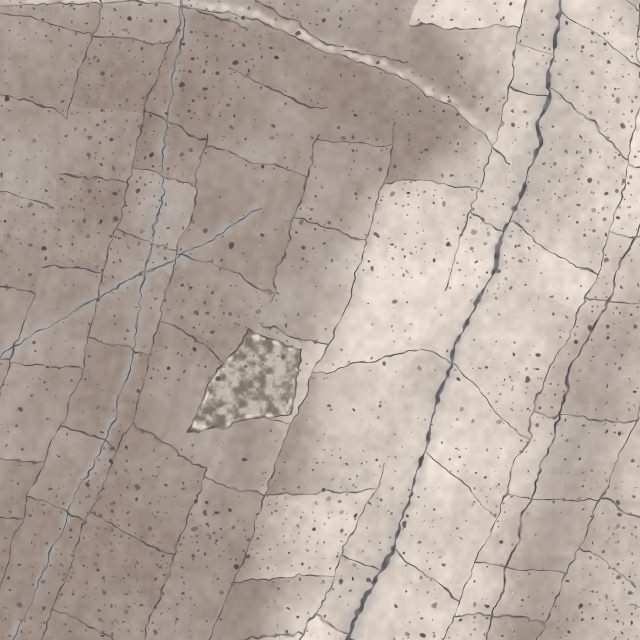
This texture is drawn by a WebGL 1 fragment shader. Its source:

```glsl
precision highp float;
uniform vec2 u_resolution;

#define FIELDS 7.5
#define WALL_WIDTH 0.0009
#define SOFT 0.0014
#define WARP 0.045
#define SHRUBS 48.0
#define GRAIN 0.13
#define BROWN vec3(0.605, 0.543, 0.507)
#define GREY_BROWN vec3(0.69, 0.648, 0.618)
#define SAND vec3(0.795, 0.75, 0.71)
#define CREAM vec3(0.92, 0.873, 0.828)
#define DARK vec3(0.3, 0.27, 0.285)

float hash(vec2 p) { return fract(sin(dot(p, vec2(127.1, 311.7))) * 43758.55); }

float noise(vec2 p) {
  vec2 i = floor(p), f = fract(p);
  f = f * f * (3.0 - 2.0 * f);
  return mix(mix(hash(i), hash(i + vec2(1, 0)), f.x),
             mix(hash(i + vec2(0, 1)), hash(i + vec2(1, 1)), f.x), f.y);
}

float fbm(vec2 p) {
  float sum = 0.0, amp = 0.57;
  for (int i = 0; i < 3; i++) {
    sum += amp * noise(p);
    p = p * 2.03 + 17.3;
    amp *= 0.5;
  }
  return sum;
}

vec2 noise2(vec2 p) { return vec2(noise(p), noise(p + 41.7)) - 0.5; }
float stroke(float d, float w) { return 1.0 - smoothstep(w - SOFT, w + SOFT, abs(d)); }
float glow(float d, float w) { return exp(-d * d / (w * w)); }

// Uneven 1D division: cell index, distance to nearest edge, index of that edge
vec3 divide(float x, float seed) {
  float n = floor(x + 0.5), cell = n, nearest = 9.0, edge = n;
  for (int i = -1; i <= 1; i++) {
    float k = n + float(i);
    float e = k + (hash(vec2(k, seed)) - 0.5) * 0.7;
    if (i == 0 && x < e) cell = n - 1.0;
    if (abs(x - e) < nearest) { nearest = abs(x - e); edge = k; }
  }
  return vec3(cell, nearest, edge);
}

// Signed distance to the line a-b, positive on its left
float side(vec2 p, vec2 a, vec2 b) {
  vec2 e = normalize(b - a);
  return dot(p - a, vec2(-e.y, e.x));
}

// Dark scattered bushes at one scale
float shrubs(vec2 p, float scale, float density) {
  vec2 id = floor(p * scale);
  vec2 d = fract(p * scale) - 0.25 - 0.5 * vec2(hash(id + 3.1), hash(id + 8.6));
  float size = mix(0.07, 0.19, pow(hash(id + 5.4), 3.0)) / scale;
  float spot = 1.0 - smoothstep(size - SOFT, size + SOFT, length(d) / scale);
  return spot * step(hash(id), density) * mix(0.35, 0.95, hash(id + 1.7));
}

void main() {
  vec2 p = gl_FragCoord.xy / u_resolution;
  vec2 rough = p + 0.005 * noise2(p * 110.0);
  vec2 w = rough + WARP * noise2(p * 5.0) + 0.012 * noise2(p * 26.0);

  // Slanted strips cut into fields; strip edge zero follows the main track
  float trunk = w.x - (0.535 + 0.5 * w.y - 0.17 * w.y * w.y);
  vec2 u = vec2(trunk * FIELDS - 0.35, w.y * FIELDS);
  vec3 column = divide(u.x, 0.0);
  vec3 row = divide(u.y - (hash(vec2(column.x, 9.0)) - 0.6) * u.x, column.x + 3.7);
  float tint = hash(vec2(column.x, row.x) + 2.3);

  // Broad soil tone: brown left, cream right, brown band low on the right
  float border = 0.39 + 0.27 * p.y + 0.09 * glow(p.y - 0.84, 0.1);
  float light = smoothstep(-0.05, 0.06, w.x - border + 0.08 * (tint - 0.5));
  light *= 1.0 - 0.9 * glow(w.x - 0.83 - 0.27 * w.y, 0.075) * smoothstep(0.62, 0.45, w.y);
  float shade = 0.5 + 0.7 * (tint - 0.5) + 1.7 * (fbm(p * 7.0 + 3.0) - 0.5);
  shade = clamp(shade, 0.0, 1.0);
  vec3 color = mix(mix(BROWN, GREY_BROWN, shade), mix(SAND, CREAM, shade), light);

  // Ploughing streaks and fine grain
  color += 0.03 * (noise(vec2(trunk * 90.0, p.y * 7.0)) - 0.5);
  color += GRAIN * (fbm(p * 80.0) - 0.5) * mix(0.7, 1.0, light);

  // Rough grazing plot with a pale rim
  vec2 top = vec2(0.405, 0.495), right = vec2(0.485, 0.47);
  vec2 low = vec2(0.47, 0.36), left = vec2(0.295, 0.315);
  float plot = max(max(side(w, top, right), side(w, right, low)),
                   max(side(w, low, left), side(w, left, top)));
  float inside = 1.0 - smoothstep(-SOFT, SOFT, plot);
  float scrub = smoothstep(0.2, 0.75, fbm(p * 95.0 + 6.0));
  vec3 scrubColor = mix(vec3(0.47, 0.44, 0.39), vec3(0.77, 0.74, 0.69), scrub);
  color = mix(color, scrubColor, inside * 0.9);
  color += 0.12 * stroke(plot + 0.005, 0.002) * scrub;

  // Tracks and lanes
  float lane = w.x - (0.62 * w.y - 0.35 * w.y * w.y);
  float eastLane = w.x - 0.765 - 0.33 * w.y;
  float crossLane = (w.y - 0.44 - 0.55 * w.x) * 0.88 + smoothstep(0.41, 0.45, w.x);
  float road = (w.y - 1.0 + 0.55 * w.x * w.x * w.x) / sqrt(1.0 + 2.72 * pow(w.x, 4.0));
  road += smoothstep(0.78, 0.82, w.x);
  float broken = smoothstep(0.15, 0.85, noise(p * 85.0));
  float verge = glow(trunk, 0.013) + glow(lane, 0.01) + glow(crossLane, 0.01);
  verge = min(verge, 1.0) * (0.25 + 0.5 * broken);
  color = mix(color, vec3(0.68, 0.675, 0.675), verge);
  color = mix(color, vec3(0.88, 0.84, 0.8), (0.4 + 0.5 * broken) * glow(road - 0.007, 0.008));

  // Thin field walls, some missing and all unevenly dark
  float wall = stroke(column.y / FIELDS, WALL_WIDTH);
  wall *= step(0.2, hash(vec2(column.z, floor(u.y * 0.5))));
  float rowWall = stroke(row.y / FIELDS, WALL_WIDTH);
  wall = max(wall, rowWall * step(0.15, hash(vec2(row.z, column.x + 6.0))));
  wall = max(wall * (1.0 - inside), max(stroke(plot, WALL_WIDTH), stroke(road, WALL_WIDTH)));
  wall = max(wall, max(stroke(lane, WALL_WIDTH), stroke(crossLane, WALL_WIDTH)));
  wall = max(wall, stroke(eastLane, 0.0015));
  float ink = wall * (0.4 + 0.6 * broken);
  ink = max(ink, stroke(trunk, 0.001 + 0.003 * broken) * (0.5 + 0.45 * noise(p * 120.0)));

  // Shrubs, clustered by a slow noise
  float cluster = smoothstep(0.3, 0.7, fbm(p * 6.0 + 20.0));
  ink = max(ink, shrubs(rough, SHRUBS, 0.12 + 0.6 * cluster));
  ink = max(ink, 0.8 * shrubs(rough + 0.37, SHRUBS * 1.7, 0.1 + 0.35 * cluster));
  gl_FragColor = vec4(clamp(mix(color, DARK, ink), 0.0, 1.0), 1.0);
}
```
